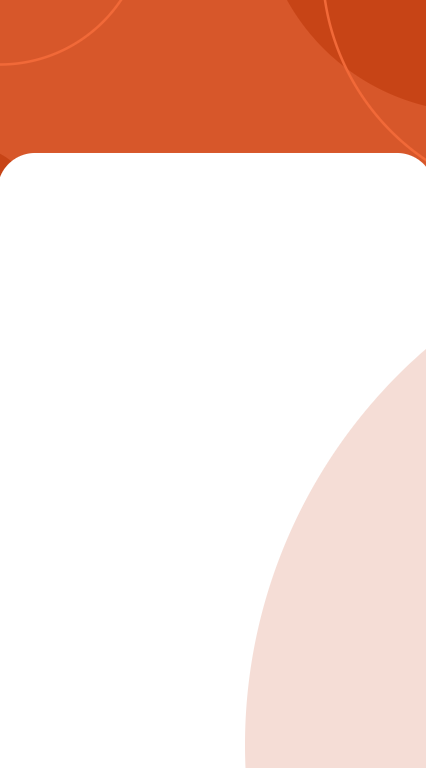
Give the GLSL for this background, as a WebGL 1 fragment shader.

```glsl
precision highp float;

uniform vec2 u_resolution;

// Colours
const vec3 ORANGE = vec3(0.845, 0.341, 0.163);
const vec3 RUST   = vec3(0.780, 0.267, 0.086);
const vec3 CORAL  = vec3(0.945, 0.410, 0.220);
const vec3 WHITE  = vec3(1.0);
const vec3 BLUSH  = vec3(0.960, 0.867, 0.840);

// Circles as centre x, centre y, radius; one unit is the canvas height
const vec3 DISC_RIGHT  = vec3(0.6217, 1.1376, 0.2837);
const vec3 DISC_LEFT   = vec3(-0.0365, 0.7290, 0.0797);
const vec3 RING_RIGHT  = vec3(0.7246, 1.0445, 0.3047);
const vec3 RING_LEFT   = vec3(0.0, 1.1057, 0.1897);
const vec3 BLUSH_DISC  = vec3(1.0010, 0.0300, 0.6820);
const float RING_WIDTH = 0.0033;

// Rounded card, running past the lower edge
const vec2 CARD_CENTRE  = vec2(0.2813, 0.3000);
const vec2 CARD_HALF    = vec2(0.2845, 0.5008);
const float CARD_CORNER = 0.0488;

float circleDistance(vec2 p, vec3 circle) {
  return length(p - circle.xy) - circle.z;
}

float ringDistance(vec2 p, vec3 circle) {
  return abs(circleDistance(p, circle)) - 0.5 * RING_WIDTH;
}

float cardDistance(vec2 p) {
  vec2 q = abs(p - CARD_CENTRE) - CARD_HALF + CARD_CORNER;
  return length(max(q, 0.0)) + min(max(q.x, q.y), 0.0) - CARD_CORNER;
}

// Signed distance to coverage, softened over one pixel
float coverage(float distance) {
  return clamp(0.5 - distance * u_resolution.y, 0.0, 1.0);
}

void main() {
  vec2 p = gl_FragCoord.xy / u_resolution.y;

  // Header with dark discs and thin rings
  float discs = min(circleDistance(p, DISC_RIGHT), circleDistance(p, DISC_LEFT));
  float rings = min(ringDistance(p, RING_RIGHT), ringDistance(p, RING_LEFT));
  vec3 header = mix(ORANGE, RUST, coverage(discs));
  header = mix(header, CORAL, coverage(rings));

  // Card with its large pale disc
  vec3 card = mix(WHITE, BLUSH, coverage(circleDistance(p, BLUSH_DISC)));

  gl_FragColor = vec4(mix(header, card, coverage(cardDistance(p))), 1.0);
}
```
